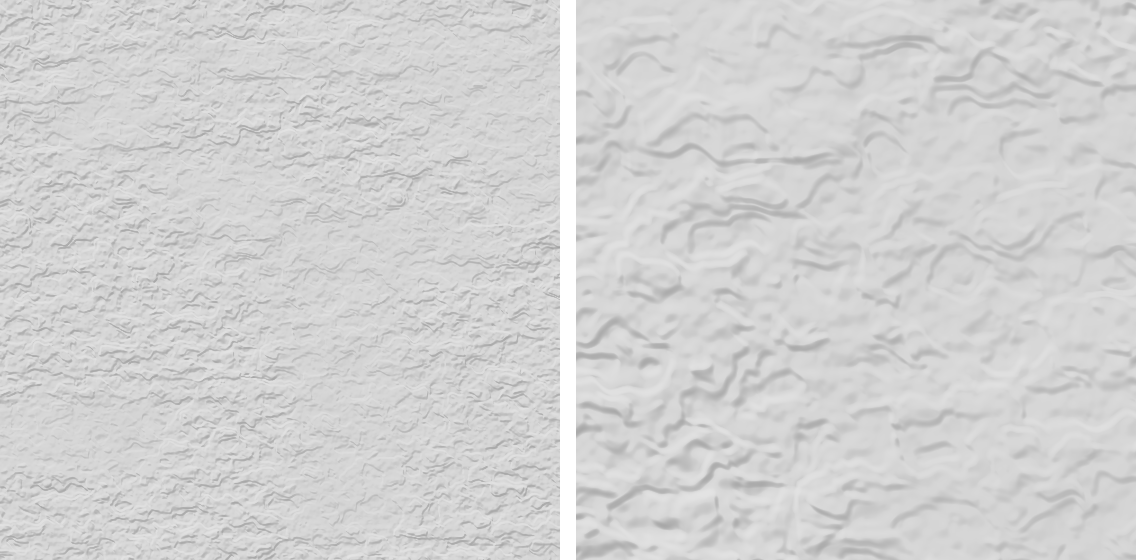
Left, the full canvas; right, a detail of the centre.
Reproduce this texture procedurally as a Shadertoy shader.

```glsl
// Pale grey rough plaster: a crumbly relief of small terraced flakes, fine grain
// and a few long horizontal trowel ridges. The height is sampled on both sides
// of each point along the light, and the slope becomes soft highlight or shadow.

float hash(vec2 cell) {
    vec3 v = fract(vec3(cell.xyx) * 0.1031);
    v += dot(v, v.yzx + 33.33);
    return fract((v.x + v.y) * v.z);
}

float noise(vec2 p) {
    vec2 cell = floor(p);
    vec2 f = fract(p);
    f = f * f * (3.0 - 2.0 * f);
    float low = mix(hash(cell), hash(cell + vec2(1, 0)), f.x);
    float high = mix(hash(cell + vec2(0, 1)), hash(cell + vec2(1, 1)), f.x);
    return mix(low, high, f.y);
}

float fbm(vec2 p) {
    float sum = 0.0;
    float weight = 0.54;
    for (int i = 0; i < 4; i++) {
        sum += weight * noise(p);
        p = mat2(1.8, 0.5, -0.5, 1.8) * p + 17.3;
        weight *= 0.47;
    }
    return sum;
}

// Flat steps joined by short soft slopes
float terrace(float level) {
    return floor(level) + smoothstep(0.28, 0.72, fract(level));
}

float plasterHeight(vec2 p) {
    // Ragged outlines
    vec2 wobble = vec2(noise(p * 62.0), noise(p * 62.0 + 41.0)) - 0.5;
    vec2 q = p + 0.011 * wobble;

    // Flakes, worn smoother in some wide patches
    float roughness = mix(0.45, 1.1, smoothstep(0.25, 0.7, noise(p * vec2(5.0, 9.0) + 3.0)));
    float flakes = terrace(fbm(q * vec2(27.0, 40.0)) * 5.0) - 2.5;

    // Long, sparse trowel ridges
    float drag = noise(q * vec2(4.5, 24.0) + 71.0) + 0.12 * noise(q * vec2(30.0, 60.0));
    float ridge = smoothstep(0.77, 0.83, drag);

    // Fine grain
    float grain = noise(p * vec2(105.0, 125.0)) + 0.4 * noise(p * 210.0 + 9.0);
    return roughness * (flakes + 0.75 * grain) + 0.8 * ridge;
}

void mainImage(out vec4 fragColor, in vec2 fragCoord) {
    vec2 p = fragCoord / iResolution.xy;

    // Light comes from above, slightly from the left
    vec2 towardLight = 0.0017 * vec2(-0.42, 0.91);
    float slope = plasterHeight(p + towardLight) - plasterHeight(p - towardLight);

    // Deep shadows under the flakes, gentle highlights on their upper rims
    float shadow = 1.0 - exp(-1.3 * max(slope, 0.0));
    float highlight = 1.0 - exp(-1.5 * max(-slope, 0.0));
    float tone = 0.835 - 0.21 * shadow + 0.055 * highlight;

    // Faint uneven tint
    tone += 0.02 * (fbm(p * vec2(14.0, 22.0) + 5.0) - 0.5);
    fragColor = vec4(vec3(tone), 1.0);
}
```
